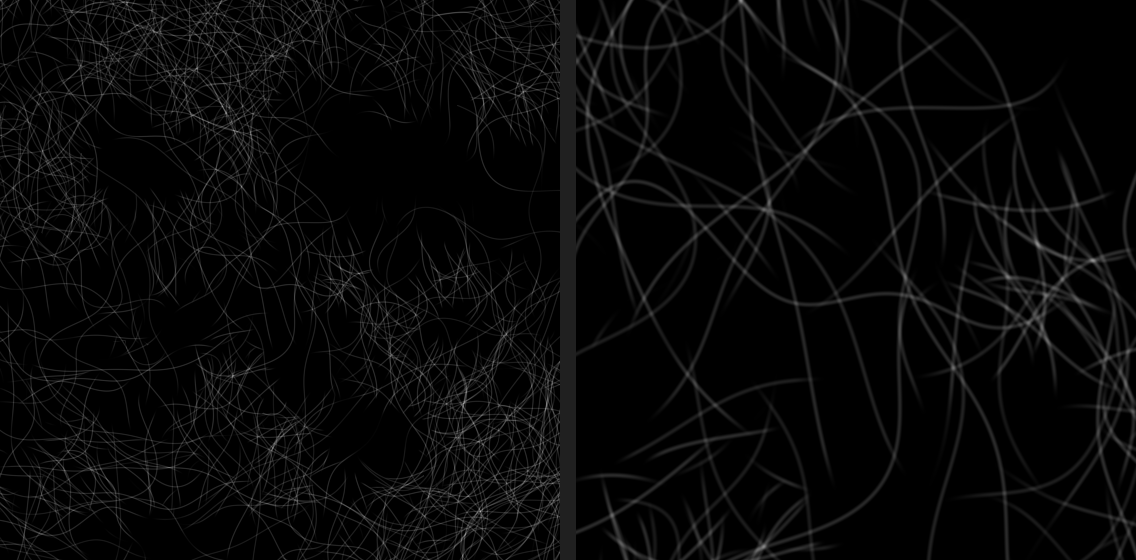
Left, the full canvas; right, a detail of the centre.
Reproduce this texture procedurally as a WebGL 2 fragment shader.

```glsl
#version 300 es
precision highp float;
precision highp int;

#define LAYERS 28            // families of fibres
#define LINE_RADIUS 0.00215  // soft half width of a fibre
#define BRIGHT_MIN 0.095
#define BRIGHT_MAX 0.175
#define STRIP_MIN 0.07       // width of the strip a fibre wanders in
#define STRIP_MAX 0.14
#define FIBRE_LENGTH 0.38
#define CLUMP_SCALE 4.5
#define TAU 6.2831853

uniform vec2 u_resolution;
out vec4 fragColor;

// Four random values in 0..1 from an integer lattice point
vec4 hash4(ivec3 lattice) {
    uvec4 v = uvec4(ivec4(lattice, lattice.x + 57 * lattice.y)) * 1664525u + 1013904223u;
    v.x += v.y * v.w; v.y += v.z * v.x; v.z += v.x * v.y; v.w += v.y * v.z;
    v ^= v >> 16u;
    v.x += v.y * v.w; v.y += v.z * v.x; v.z += v.x * v.y; v.w += v.y * v.z;
    return vec4(v >> 8u) / 16777216.0;
}

float valueNoise(vec2 p, int seed) {
    ivec2 i = ivec2(floor(p));
    vec2 f = fract(p);
    f = f * f * (3.0 - 2.0 * f);
    float a = hash4(ivec3(i, seed)).x;
    float b = hash4(ivec3(i + ivec2(1, 0), seed)).x;
    float c = hash4(ivec3(i + ivec2(0, 1), seed)).x;
    float d = hash4(ivec3(i + ivec2(1, 1), seed)).x;
    return mix(mix(a, b, f.x), mix(c, d, f.x), f.y);
}

// Share of fibres visible here: clumps and gaps, thicker to the upper left
float fibreDensity(vec2 p) {
    float clumps = 0.6 * valueNoise(p * CLUMP_SCALE, 901)
                 + 0.4 * valueNoise(p * CLUMP_SCALE * 2.3 + 3.7, 902);
    return smoothstep(0.12, 0.82, clumps + 0.1 * (p.y - p.x));
}

// Light of one family: wavy fibres in rings of strips around a random centre
float fibreLayer(vec2 p, int layer, float density, float radius) {
    vec4 family = hash4(ivec3(layer, 7, 500));
    float heading = TAU * family.x;
    vec2 axis = vec2(cos(heading), sin(heading));
    vec2 q = p - 0.5 + axis * mix(0.15, 1.3, family.y);
    q = vec2(dot(q, axis), dot(q, vec2(-axis.y, axis.x)));

    // Strip number, and position along and across it
    float strip = mix(STRIP_MIN, STRIP_MAX, family.z);
    float ring = length(q) / strip;
    float row = floor(ring);
    float across = (ring - row - 0.5) * strip;
    float along = atan(q.y, q.x) * (row + 0.5) * strip;

    // Each strip is cut into separate fibres
    float piece = along / FIBRE_LENGTH + 0.618 * row + family.w;
    float segment = floor(piece);
    vec4 shape = hash4(ivec3(int(row), int(segment), layer));
    vec4 look = fract(shape * 61.7);

    // Two waves and an offset that stay inside the strip
    float swing = mix(0.35, 1.0, look.x);
    float slowRate = mix(11.0, 22.0, look.y);
    float fastRate = mix(24.0, 42.0, look.z);
    float slowPhase = slowRate * along + TAU * shape.x;
    float fastPhase = fastRate * along + TAU * shape.y;
    vec2 size = strip * swing * vec2(0.28, 0.16);
    float curve = size.x * sin(slowPhase) + size.y * sin(fastPhase)
                + strip * (1.0 - swing) * 0.88 * (shape.z - 0.5);
    float slope = size.x * slowRate * cos(slowPhase) + size.y * fastRate * cos(fastPhase);
    float dist = abs(across - curve) * inversesqrt(1.0 + slope * slope);

    // Fade at the ends and where fibres thin out
    float ends = 1.0 - smoothstep(0.42, 0.5, abs(piece - segment - 0.5));
    float shown = smoothstep(-0.05, 0.05, density - shape.w);
    float brightness = mix(BRIGHT_MIN, BRIGHT_MAX, look.w);
    return brightness * ends * shown * (1.0 - smoothstep(0.0, radius, dist));
}

void main() {
    vec2 p = gl_FragCoord.xy / u_resolution.y;

    // Keep the same total light when a fibre is thinner than a pixel
    float radius = max(LINE_RADIUS, 1.0 / u_resolution.y);
    float thinning = LINE_RADIUS / radius;

    float density = fibreDensity(p);
    float light = 0.0;
    for (int layer = 0; layer < LAYERS; layer++) {
        light += fibreLayer(p, layer, density, radius);
    }
    fragColor = vec4(vec3(light * thinning), 1.0);
}
```
